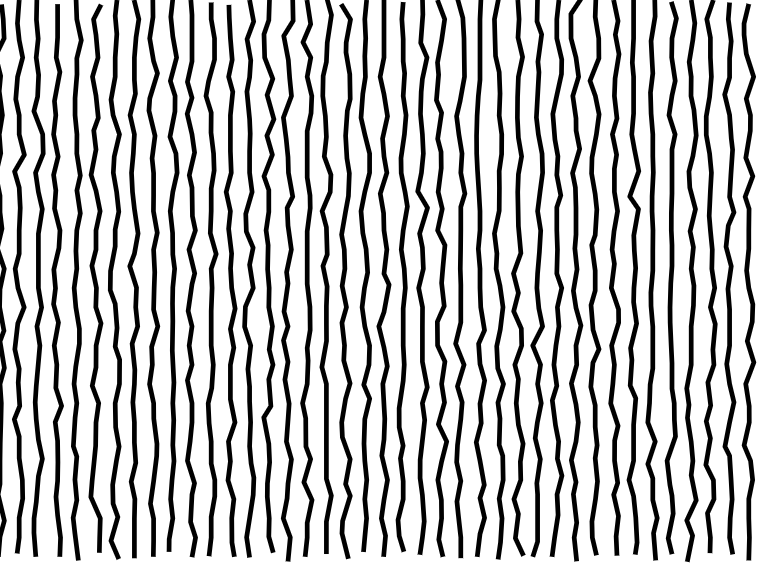
Reproduce this pattern procedurally as a WebGL 2 fragment shader.

```glsl
#version 300 es
precision highp float;

uniform vec2 u_resolution;
out vec4 outColor;

const float LINE_COUNT = 40.0;     // lines across the canvas
const float SEGMENT_COUNT = 29.0;  // segments down each line
const float LINE_WIDTH = 0.245;    // in units of the line spacing
const float MAX_JITTER = 0.27;     // largest vertex shift, same units
const float QUIET_SHARE = 0.32;    // share of shifts that stay at zero
const float SEED = 17.0;
const vec3 PAPER = vec3(1.0);
const vec3 INK = vec3(0.0);

vec2 hash22(vec2 p) {
    vec3 q = fract(vec3(p.xyx) * vec3(0.1031, 0.1030, 0.0973));
    q += dot(q, q.yzx + 33.33);
    return fract((q.xx + q.yz) * q.zy);
}

// Grid point, often left in place and otherwise shifted
vec2 jitteredVertex(vec2 cell) {
    vec2 r = hash22(cell + SEED) * 2.0 - 1.0;
    vec2 strength = max(abs(r) - QUIET_SHARE, 0.0) / (1.0 - QUIET_SHARE);
    return cell + sign(r) * strength * MAX_JITTER;
}

// Distance to one segment: round joints, flat caps at the line ends
float segmentDistance(vec2 p, vec2 a, vec2 b, bool isFirst, bool isLast) {
    vec2 ab = b - a;
    float len = length(ab);
    float along = dot(p - a, ab) / len;
    float d = length(p - a - ab / len * clamp(along, 0.0, len));
    d -= 0.5 * LINE_WIDTH;
    if (isFirst) d = max(d, -along);
    if (isLast) d = max(d, along - len);
    return d;
}

void main() {
    // One unit is the line spacing, with y running down from the top
    float spacing = u_resolution.x / LINE_COUNT;
    vec2 p = vec2(gl_FragCoord.x, u_resolution.y - gl_FragCoord.y) / spacing;
    float pixel = 1.0 / spacing;

    // Nearest line, and the segments around this height
    float column = clamp(floor(p.x + 0.5), 0.0, LINE_COUNT - 1.0);
    float row = floor(p.y);
    float d = 1.0;
    for (float i = -1.0; i <= 1.0; i++) {
        float k = clamp(row + i, 0.0, SEGMENT_COUNT - 1.0);
        vec2 a = jitteredVertex(vec2(column, k));
        vec2 b = jitteredVertex(vec2(column, k + 1.0));
        d = min(d, segmentDistance(p, a, b, k == 0.0, k == SEGMENT_COUNT - 1.0));
    }

    // Smooth edge one pixel wide
    float ink = clamp(0.5 - d / pixel, 0.0, 1.0);
    outColor = vec4(mix(PAPER, INK, ink), 1.0);
}
```
